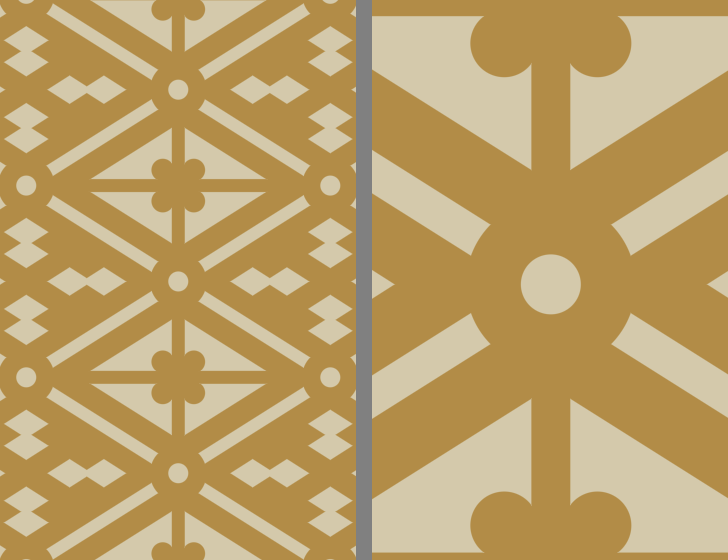
Left: the whole. Right: its middle third, enlarged.
Reproduce this pattern procedurally as a Shadertoy shader.

```glsl
const vec2 HALF_CELL = vec2(2.085, 1.315);

float lozenge(vec2 p) {
    vec2 size = vec2(0.306, 0.195);
    return (dot(abs(p) / size, vec2(1.0)) - 1.0) * size.x * size.y / length(size);
}

// Four round lobes around a square core
float blossom(vec2 q) {
    float lobe = length(q - 0.213) - 0.155;
    float core = max(q.x, q.y) - 0.22;
    return min(lobe, core);
}

float trellis(vec2 p) {
    // Mirror each cell into one quadrant, with the blossom at its origin
    vec2 q = abs(mod(p + HALF_CELL, 2.0 * HALF_CELL) - HALF_CELL);
    vec2 r = HALF_CELL - q;

    // Diagonal struts, cut back around the joints
    float slope = HALF_CELL.x * HALF_CELL.y / length(HALF_CELL);
    float diagonal = dot(q / HALF_CELL, vec2(1.0));
    float joint = min(length(vec2(q.x, r.y)), length(vec2(r.x, q.y)));
    float strut = max(abs(diagonal - 1.0) * slope - 0.084, 0.388 - joint);
    float dotShape = joint - 0.137;

    // Triangular panels, split by a cross and the blossom
    float panel = max((diagonal - 0.645) * slope, 0.089 - min(q.x, q.y));
    panel = max(panel, -blossom(q));

    // Joined lozenge pairs in the alternate diamonds
    float across = lozenge(vec2(abs(r.x - 0.83) - 0.235, r.y));
    float upright = lozenge(vec2(r.x, abs(r.y - 0.527) - 0.15));

    return min(min(min(strut, dotShape), panel), min(across, upright));
}

void mainImage(out vec4 fragColor, in vec2 fragCoord) {
    // The canvas is 7.68 units tall
    float pixel = 7.68 / iResolution.y;
    float d = trellis(fragCoord * pixel - vec2(2.445, 5.135));

    vec3 ochre = vec3(0.70, 0.55, 0.28);
    vec3 cream = vec3(0.83, 0.79, 0.67);
    float ground = smoothstep(-0.75 * pixel, 0.75 * pixel, d);
    fragColor = vec4(mix(cream, ochre, ground), 1.0);
}
```
